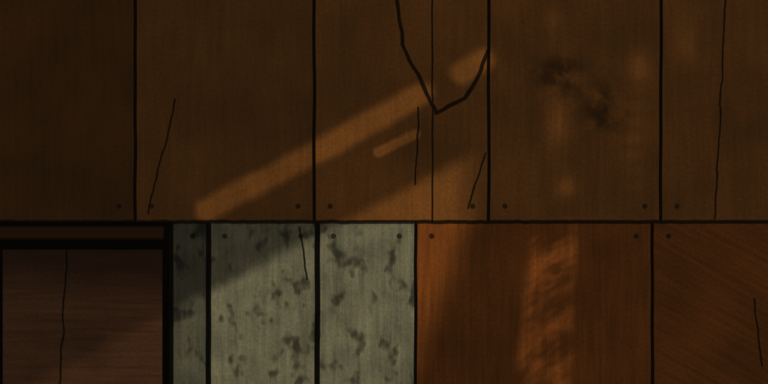
Write a Shadertoy shader that draws this texture.

```glsl
// Weathered timber boards in two rows, crossed by slanting bars of low sunlight.
#define SUN_GAIN 0.85
#define SUN_SLOPE 0.52
#define ROW_Y 0.422
#define GRAIN 0.30
#define SEAM_WIDTH 0.004
#define CRACK_WIDTH 0.0022
#define BROWN vec3(0.205, 0.122, 0.049)
#define ORANGE vec3(0.212, 0.112, 0.040)
#define GREY vec3(0.200, 0.188, 0.138)
#define PANEL vec3(0.175, 0.108, 0.062)
#define GAP vec3(0.022, 0.016, 0.009)

vec2 hash2(vec2 p) {
    p = vec2(dot(p, vec2(127.1, 311.7)), dot(p, vec2(269.5, 183.3)));
    return fract(sin(p) * 43758.5) * 2.0 - 1.0;
}
float gradNoise(vec2 p) {
    vec2 i = floor(p), f = fract(p), u = f * f * (3.0 - 2.0 * f), e = vec2(1, 0);
    float low = mix(dot(hash2(i), f), dot(hash2(i + e), f - e), u.x);
    float high = mix(dot(hash2(i + e.yx), f - e.yx), dot(hash2(i + 1.0), f - 1.0), u.x);
    return mix(low, high, u.y);
}
float fbm(vec2 p) {
    float sum = 0.0, amp = 0.6;
    for (int i = 0; i < 3; i++, amp *= 0.55, p = p * 2.03 + 7.1) sum += amp * gradNoise(p);
    return sum;
}
float segment(vec2 p, vec2 a, vec2 b) {
    vec2 q = p - a, d = b - a;
    return length(q - d * clamp(dot(q, d) / dot(d, d), 0.0, 1.0));
}
float softBar(vec2 p, vec2 a, vec2 b, float w) {
    return 1.0 - smoothstep(w * 0.45, w * 1.4, segment(p, a, b));
}
float glow(vec2 p, vec2 c, vec2 r) {
    vec2 q = (p - c) / r;
    return exp(-dot(q, q));
}

// Fraction of direct sunlight reaching the wall
float sunlight(vec2 p) {
    vec2 q = p + 0.012 * vec2(fbm(p * 9.0), fbm(p * 9.0 + 4.0));
    float s = smoothstep(-0.015, 0.035, ROW_Y + SUN_SLOPE * (q.x - 0.87) - q.y);
    s *= 1.0 - smoothstep(1.17, 1.27, q.x + 0.35 * max(ROW_Y - q.y, 0.0));
    s *= p.y > ROW_Y ? 0.75 : 0.95;
    s = max(s, 0.85 * softBar(q, vec2(0.54, 0.452), vec2(1.10, 0.755), 0.032));
    s = max(s, 0.75 * softBar(q, vec2(1.20, 0.81), vec2(1.26, 0.845), 0.032));
    s = max(s, 0.70 * softBar(q, vec2(0.985, 0.602), vec2(1.08, 0.652), 0.014));
    // Dapples falling through leaves on the right
    float leaf = smoothstep(-0.28, 0.22, fbm(vec2(q.x * 10.0, q.y * 17.0 - q.x * 9.0)));
    s += leaf * 0.85 * softBar(q, vec2(1.415, 0.35), vec2(1.385, 0.03), 0.04);
    s += leaf * 0.75 * softBar(q, vec2(1.475, 0.4), vec2(1.455, 0.0), 0.032);
    s += 0.6 * glow(q, vec2(1.453, 0.68), vec2(0.03, 0.075));
    s += 0.5 * glow(q, vec2(1.477, 0.513), vec2(0.028, 0.026));
    s += 0.3 * glow(q, vec2(1.44, 0.955), vec2(0.03, 0.035));
    s += 0.3 * glow(q, vec2(1.785, 0.89), vec2(0.028, 0.05));
    s += 0.45 * glow(q, vec2(1.665, 0.82), vec2(0.028, 0.045));
    s += 0.3 * glow(q, vec2(1.655, 0.64), vec2(0.025, 0.12)) * (0.7 + 0.3 * sin(q.y * 150.0));
    return min(s, 1.0);
}

void mainImage(out vec4 fragColor, in vec2 fragCoord) {
    vec2 p = fragCoord / iResolution.xy * vec2(2, 1);
    float px = 1.0 / iResolution.y;
    bool upper = p.y > ROW_Y, panel = !upper && p.x < 0.44;
    bool grey = !upper && !panel && p.x < 1.082;
    // Board positions, seams and nails
    vec4 seams = upper ? vec4(0.352, 0.818, 1.273, 1.721) : vec4(0.543, 0.826, 1.082, 1.699);
    float board = 0.0, seam = 0.0, nails = 0.0;
    for (int i = 0; i < 4; i++) {
        float x = seams[i], w = SEAM_WIDTH * (!upper && i < 2 ? 1.7 : 1.0);
        board += step(x, p.x);
        float d = abs(p.x - x + 0.003 * gradNoise(vec2(x * 9.0, p.y * 7.0)));
        seam = max(seam, 1.0 - smoothstep(w - px, w + px, d));
        vec2 n = vec2(abs(p.x - x) - 0.042, p.y - (upper ? 0.463 : 0.385));
        nails = max(nails, 1.0 - smoothstep(0.004, 0.004 + 2.0 * px, length(n)));
    }
    // Wood colour, grain and stains
    vec3 col = upper ? BROWN : grey ? GREY : panel ? PANEL : ORANGE;
    if (upper) col *= board < 0.5 ? 0.72 : board < 1.5 ? 0.93 : 1.06;
    if (grey && board < 0.5) col *= 0.72;
    vec2 g = panel ? p.yx : p;
    if (!upper && board > 3.5) g = vec2(p.y + 0.55 * p.x, p.x);
    g.x += 0.012 * gradNoise(g * vec2(5, 3) + board * 9.0);
    float blotch = fbm(p * (grey ? 13.0 : 5.0) + board * 5.0);
    col *= 1.0 + GRAIN * (upper ? 0.55 : 1.0) * fbm(g * vec2(85, 5) + board * 13.0) + 0.35 * blotch;
    col *= 1.0 + 0.12 * gradNoise(p * 130.0);
    if (grey) col *= 1.0 - 0.45 * smoothstep(0.05, 0.3, fbm(p * vec2(20, 14) + 3.0));
    float stain = glow(p, vec2(1.46, 0.805), vec2(0.07, 0.05)) + glow(p, vec2(1.57, 0.71), vec2(0.05, 0.06));
    col *= 1.0 - 0.55 * stain * smoothstep(-0.3, 0.25, fbm(p * 22.0));
    col *= 1.0 + SUN_GAIN * sunlight(p) * (panel ? 0.35 : 1.0);
    // Cracks: the curved split first, then single lines as start and end
    vec2 c = p + 0.012 * vec2(fbm(p.yx * 12.0), fbm(p * 12.0));
    vec2 arc[6] = vec2[6](vec2(1.036, 1), vec2(1.047, 0.883), vec2(1.138, 0.708),
        vec2(1.211, 0.745), vec2(1.25, 0.805), vec2(1.268, 0.87));
    vec4 lines[7] = vec4[7](vec4(1.09, 0.72, 1.083, 0.52), vec4(1.265, 0.6, 1.22, 0.46),
        vec4(0.455, 0.74, 0.385, 0.44), vec4(1.89, 1, 1.863, 0.43), vec4(0.78, 0.41, 0.8, 0.27),
        vec4(0.175, 0.35, 0.155, 0), vec4(1.965, 0.22, 1.985, 0.05));
    float crack = upper ? abs(p.x - 1.126 + 0.004 * gradNoise(p.yy * 8.0)) : 1.0;
    for (int i = 0; i < 5; i++) crack = min(crack, segment(c, arc[i], arc[i + 1]) - 0.0025);
    for (int i = 0; i < 7; i++) crack = min(crack, segment(c, lines[i].xy, lines[i].zw));
    col = mix(col, GAP, 0.75 * (1.0 - smoothstep(CRACK_WIDTH - px, CRACK_WIDTH + px, crack)));
    col = mix(col, GAP * 2.0, 0.65 * nails);
    // Recessed panel with its rail and dark frame
    if (panel) {
        vec2 edge = abs(p - vec2(0.215, 0.075)) - vec2(0.208, 0.275);
        col *= 1.0 - 0.45 * smoothstep(0.18, 0.35, p.y + 0.12 * blotch);
        float rail = smoothstep(0.372, 0.384, p.y) * (1.0 - smoothstep(0.405, 0.415, p.y));
        col = mix(col, mix(GAP, BROWN * 0.5, rail), smoothstep(-px, px, max(edge.x, edge.y)));
    }
    float post = smoothstep(0.424, 0.428, p.x) * (1.0 - smoothstep(0.448, 0.455, p.x));
    if (!upper) seam = max(seam, post);
    float ledge = 1.0 - smoothstep(0.002, 0.005 + px, abs(p.y - ROW_Y + 0.003 * gradNoise(p.xx * 25.0)));
    fragColor = vec4(mix(col, GAP, max(0.92 * seam, 0.75 * ledge)), 1.0);
}
```
